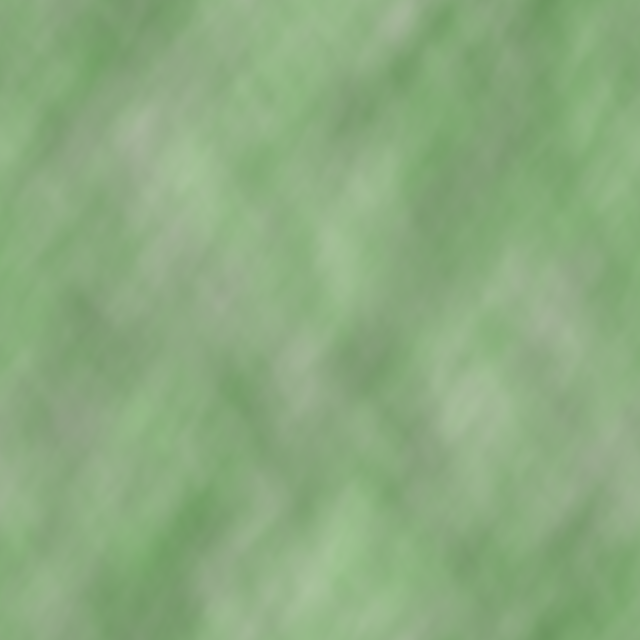
Write a WebGL 1 fragment shader that draws this texture.

```glsl
precision highp float;

uniform vec2 u_resolution;

const vec3 MEAN_GREEN = vec3(0.546, 0.672, 0.500);
const vec3 LIGHT_AXIS = vec3(0.36, 0.25, 0.36);
const vec3 GREY_AXIS = vec3(0.08, -0.10, 0.10);

float hash(vec2 cell, float seed) {
  return fract(sin(dot(cell, vec2(127.1, 311.7)) + seed * 74.7) * 43758.5453);
}

// Value noise that wraps after a whole number of cells
float wrapNoise(vec2 p, vec2 period, float seed) {
  vec2 cell = floor(p);
  vec2 f = p - cell;
  vec2 w = f * f * (3.0 - 2.0 * f);
  vec2 a = mod(cell, period);
  vec2 b = mod(cell + 1.0, period);
  float low = mix(hash(a, seed), hash(vec2(b.x, a.y), seed), w.x);
  float high = mix(hash(vec2(a.x, b.y), seed), hash(b, seed), w.x);
  return mix(low, high, w.y);
}

// Octaves of wrapping noise, normalised to 0..1
float cloud(vec2 uv, vec2 period, float seed) {
  float sum = 0.0;
  float total = 0.0;
  float amplitude = 1.0;
  for (int i = 0; i < 4; i++) {
    float octave = float(i);
    vec2 shift = vec2(0.37, 0.61) * octave;
    sum += amplitude * wrapNoise(uv * period + shift, period, seed + octave);
    total += amplitude;
    amplitude *= 0.5;
    period *= 2.0;
  }
  return sum / total;
}

// A whole-number lean makes diagonal blotches that still tile
vec2 slant(vec2 uv, float lean) {
  return vec2(uv.x, uv.y - lean * uv.x);
}

// Blotches leaning both ways, mostly rising, centred on zero
float crossedClouds(vec2 uv, vec2 period, float seed) {
  float rising = cloud(slant(uv, 1.0), period, seed);
  float falling = cloud(slant(uv, -1.0), period, seed + 10.0);
  return mix(rising, falling, 0.4) - 0.5;
}

void main() {
  vec2 uv = gl_FragCoord.xy / u_resolution;

  // Brightness, then tint between fresh green and grey green
  float light = crossedClouds(uv, vec2(8.0, 8.0), 1.0);
  float grey = crossedClouds(uv, vec2(9.0, 9.0), 31.0);

  vec3 color = MEAN_GREEN + LIGHT_AXIS * light + GREY_AXIS * grey;
  gl_FragColor = vec4(color, 1.0);
}
```
